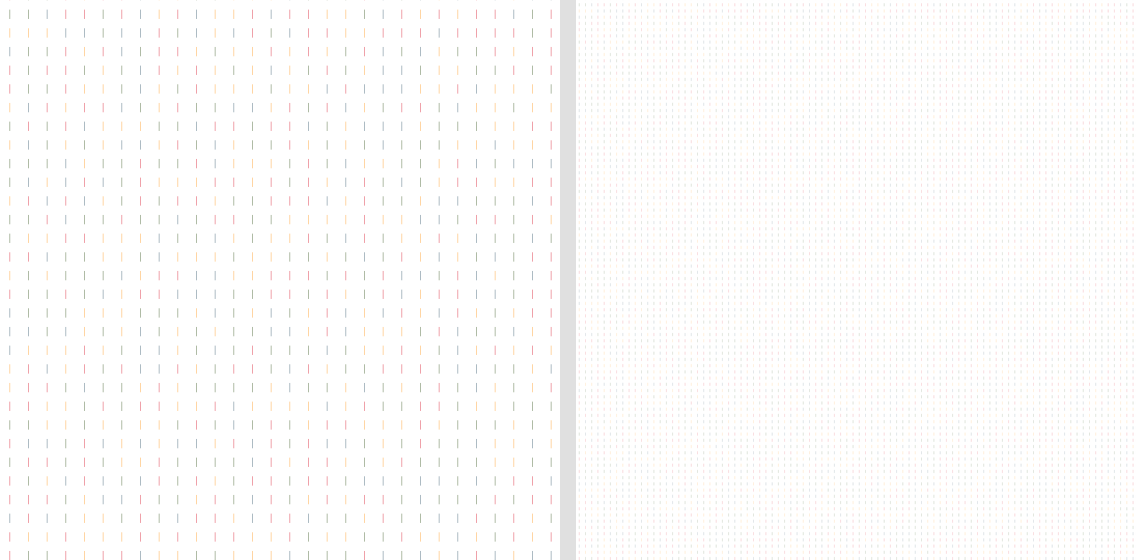
Left: one tile. Right: repeated 3 by 3.
This pattern is drawn by a WebGL 1 fragment shader. Its source:

```glsl
precision highp float;
// Thin upright dashes on a regular grid, each randomly soft red, orange, olive or slate, on white.

uniform vec2 u_resolution;

#define REPEATS 30.0
#define DASH_SIZE vec2(0.042, 0.5)
#define DASH_CENTRE vec2(0.525, 0.235)
#define SEED 3.1
#define PAPER vec3(1.0)
#define RED vec3(0.92, 0.53, 0.57)
#define ORANGE vec3(1.0, 0.79, 0.54)
#define OLIVE vec3(0.60, 0.66, 0.55)
#define SLATE vec3(0.59, 0.66, 0.70)

float hash(vec2 p) {
    vec3 q = fract((p.xyx + SEED) * vec3(0.1031, 0.1030, 0.0973));
    q += dot(q, q.yzx + 33.33);
    return fract((q.x + q.y) * q.z);
}

// Fraction of a pixel-sized box covered by a centred rectangle
float boxCoverage(vec2 offset, vec2 size, vec2 pixel) {
    vec2 high = min(offset + 0.5 * pixel, 0.5 * size);
    vec2 low = max(offset - 0.5 * pixel, -0.5 * size);
    vec2 overlap = clamp((high - low) / pixel, 0.0, 1.0);
    return overlap.x * overlap.y;
}

vec3 dashColour(float pick) {
    vec3 warm = pick < 0.28 ? RED : ORANGE;
    vec3 cool = pick < 0.79 ? OLIVE : SLATE;
    return pick < 0.53 ? warm : cool;
}

void main() {
    // Cells centred on their dash, with indices that wrap at the edges
    vec2 grid = gl_FragCoord.xy / u_resolution * REPEATS - DASH_CENTRE + 0.5;
    vec2 cell = mod(floor(grid), REPEATS);
    vec2 offset = fract(grid) - 0.5;
    vec2 pixel = REPEATS / u_resolution;

    float ink = boxCoverage(offset, DASH_SIZE, pixel);
    vec3 colour = mix(PAPER, dashColour(hash(cell)), ink);
    gl_FragColor = vec4(colour, 1.0);
}
```
